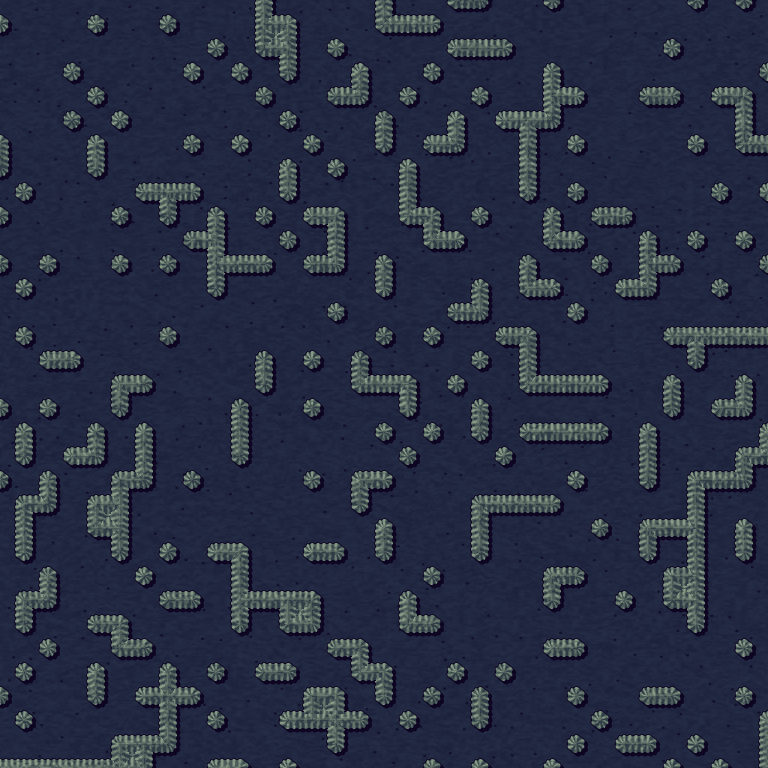
This pattern is drawn by a Shadertoy shader. Its source:

```glsl
float hash(vec2 p) {
    vec3 q = fract(p.xyx * 0.1031);
    q += dot(q, q.yzx + 33.33);
    return fract((q.x + q.y) * q.z);
}

float noise(vec2 p) {
    vec2 i = floor(p), f = fract(p);
    f *= f * (3.0 - 2.0 * f);
    return mix(mix(hash(i), hash(i + vec2(1, 0)), f.x),
               mix(hash(i + vec2(0, 1)), hash(i + 1.0), f.x), f.y);
}

bool planted(vec2 node) {
    return hash(node + 57.0) < 0.3;
}

vec2 corner(int i) {
    return vec2(i == 1 || i == 2, i >= 2);
}

// Keep the closest point of segment ab as the spine
void visit(vec2 p, vec2 a, vec2 b, inout vec2 spine) {
    vec2 q = a + (b - a) * clamp(dot(p - a, b - a), 0.0, 1.0);
    if (distance(p, q) < distance(p, spine)) spine = q;
}

// Hedge along planted grid nodes: returns signed distance, tooth wave and outward offset
float hedge(vec2 p, out float tooth, out vec2 offset) {
    vec2 cell = floor(p), spine = p + 9.0;
    int count = 0;
    for (int i = 0; i < 4; i++) {
        vec2 a = cell + corner(i), b = cell + corner((i + 1) % 4);
        if (!planted(a)) continue;
        count++;
        visit(p, a, a, spine);
        if (planted(b)) visit(p, a, b, spine);
    }
    offset = p - spine + 1e-5;
    float d = length(offset);
    float phase = 4.0 * (spine.x + spine.y)
                + atan(offset.y, offset.x) * 8.0 / 6.28318
                + 1.5 * abs(offset.x);
    tooth = 0.5 + 0.5 * cos(6.28318 * phase);
    // A square with four planted corners is solid
    return (count == 4 ? min(d, 0.2) : d) - 0.33 - 0.045 * tooth;
}

vec3 groundColor(vec2 p, float aa) {
    float ripple = noise(p * vec2(4.0, 9.0) + vec2(0.0, 2.0 * noise(p * 3.0)));
    float grain = noise(p * vec2(9.0, 16.0) + 40.0);
    vec3 color = mix(vec3(0.105, 0.125, 0.225), vec3(0.15, 0.18, 0.28),
                     0.6 * ripple + 0.4 * grain);
    // Sparse dark pits
    vec2 cell = floor(p);
    vec2 pit = 0.2 + 0.6 * vec2(hash(cell + 11.0), hash(cell + 23.0));
    float r = length((fract(p) - pit) * vec2(0.8, 1.0)) - 0.05;
    float present = step(hash(cell + 5.0), 0.55);
    return mix(color, vec3(0.06, 0.04, 0.15), 0.8 * present * smoothstep(aa, -aa, r));
}

vec3 leafColor(vec2 p, vec2 offset, float tooth) {
    float d = length(offset);
    float tone = 0.42 + 0.55 * (tooth - 0.5) * smoothstep(0.0, 0.2, d)
               + 0.13 * dot(offset / d, vec2(-0.6, 0.8))
               + 0.4 * (noise(p * 11.0) - 0.5);
    vec3 color = vec3(0.19, 0.24, 0.28);
    color = mix(color, vec3(0.30, 0.36, 0.35), smoothstep(0.22, 0.32, tone));
    color = mix(color, vec3(0.40, 0.47, 0.43), smoothstep(0.45, 0.55, tone));
    return mix(color, vec3(0.53, 0.60, 0.52), smoothstep(0.64, 0.74, tone));
}

void mainImage(out vec4 fragColor, in vec2 fragCoord) {
    vec2 p = 32.0 * fragCoord / iResolution.y;
    float aa = 20.0 / iResolution.y;
    float tooth, shadeTooth;
    vec2 offset, shadeOffset;
    float body = hedge(p, tooth, offset);
    float shade = hedge(p + vec2(-0.12, 0.12), shadeTooth, shadeOffset);

    // Ground, then outline with cast shadow, then foliage
    vec3 color = groundColor(p, aa);
    float dark = min(body - 0.04, shade - 0.03);
    color = mix(color, vec3(0.05, 0.02, 0.13), smoothstep(aa, -aa, dark));
    color = mix(color, leafColor(p, offset, tooth), smoothstep(aa, -aa, body));
    fragColor = vec4(color, 1.0);
}
```
